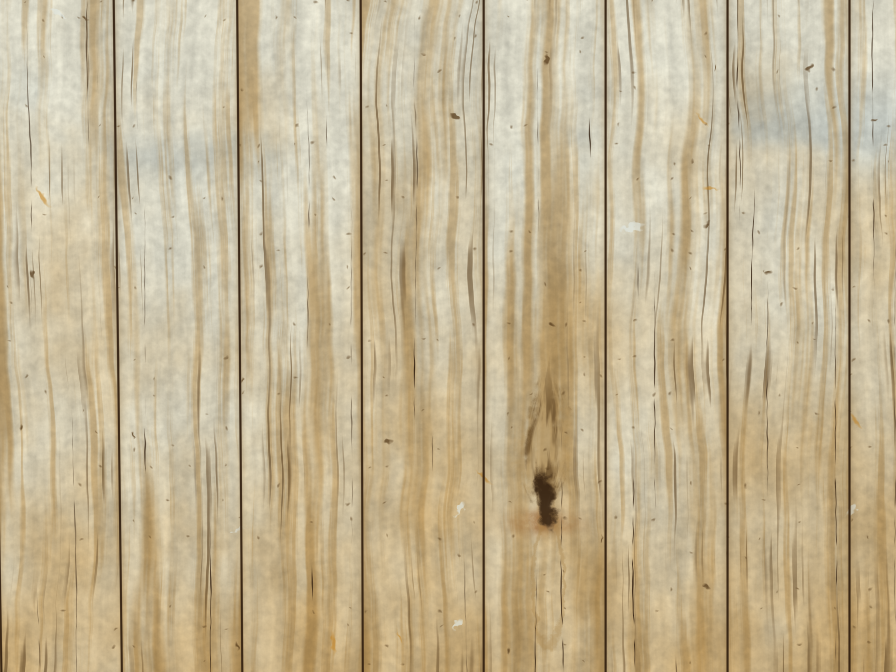
A Shadertoy shader for this texture:

```glsl
// Weathered pale pine boards standing side by side, with grain, cracks, flecks and one knot.
#define PITCH 0.1361
#define FIRST_SEAM -0.0046
#define SEAM_HALF 0.0012
#define LEAN 0.033
#define STREAKS 0.7
#define CRACKS 4
#define KNOT vec2(0.608, 0.195)

const vec3 PALE  = vec3(0.86, 0.85, 0.78);
const vec3 CREAM = vec3(0.81, 0.75, 0.62);
const vec3 TAN   = vec3(0.77, 0.66, 0.47);
const vec3 GOLD  = vec3(0.66, 0.52, 0.30);
const vec3 BROWN = vec3(0.34, 0.24, 0.12);
const vec3 DARK  = vec3(0.19, 0.12, 0.06);
const vec3 HAZE  = vec3(0.67, 0.71, 0.71);

float hash(vec2 p) {
    vec3 q = fract(p.xyx * 0.1031);
    q += dot(q, q.yzx + 33.33);
    return fract((q.x + q.y) * q.z);
}

float noise(vec2 p) {
    vec2 i = floor(p), f = fract(p);
    f = f * f * (3.0 - 2.0 * f);
    return mix(mix(hash(i), hash(i + vec2(1, 0)), f.x),
               mix(hash(i + vec2(0, 1)), hash(i + vec2(1, 1)), f.x), f.y);
}

float fbm(vec2 p) {
    float sum = 0.0, amp = 0.533;
    for (int i = 0; i < 4; i++) {
        sum += amp * noise(p);
        p = p * 2.03 + 17.3;
        amp *= 0.5;
    }
    return sum;
}

// Ragged elongated spots, at most one per grid cell
float flecks(vec2 p, float scale, float density, vec2 size, float seed, float px) {
    vec2 cell = floor(p * scale), key = cell + seed;
    vec2 q = fract(p * scale) - 0.35 - 0.3 * vec2(hash(key), hash(key + 31.0));
    float a = 6.283 * hash(key + 57.0);
    q = mat2(cos(a), sin(a), -sin(a), cos(a)) * q;
    q += (vec2(noise(p * 260.0), noise(p * 260.0 + 40.0)) - 0.5) * size.y * 1.6;
    float d = (length(q / size) - 0.4 - 0.6 * hash(key + 83.0)) * size.y;
    float soft = px * scale;
    return step(hash(key + 11.0), density) * (1.0 - smoothstep(-soft, soft, d));
}

// Thin broken splits along one board; x runs across it from 0 to PITCH
float cracks(float x, float y, float id, float px) {
    float mask = 0.0;
    for (int i = 0; i < CRACKS; i++) {
        vec2 key = vec2(id * 7.0 + 3.0, float(i) * 13.0 + 5.0);
        float reach = mix(0.02, 0.3, pow(hash(key + 2.0), 2.0));
        float along = (y - 0.75 * hash(key + 1.0)) / reach;
        float path = PITCH * mix(0.08, 0.92, hash(key));
        path += 0.005 * (noise(vec2(y * 9.0, key.y)) - 0.5) + 0.001 * (noise(vec2(y * 90.0, key.y)) - 0.5);
        float taper = max(1.0 - along * along, 0.0);
        float width = 0.0006 * taper * (0.4 + noise(vec2(y * 50.0, key.y)));
        float line = 1.0 - smoothstep(width - 0.7 * px, width + 0.7 * px, abs(x - path));
        line *= sqrt(taper) * smoothstep(0.15, 0.6, noise(vec2(y * 45.0, key.y + 7.0)));
        mask = max(mask, line * mix(0.45, 1.0, hash(key + 4.0)));
    }
    return mask;
}

// Smudged core, flame of grain above, rust stain and faint loop below
vec3 addKnot(vec3 color, vec2 q) {
    float rag = fbm(q * 110.0 + 60.0) - 0.5;
    float rise = q.y / 0.17;
    float spread = 0.048 * smoothstep(-0.25, 0.4, rise) * max(1.0 - rise, 0.0) + 0.002;
    float side = (q.x - 0.008 * rise + 0.006 * (noise(vec2(q.y * 30.0, 2.0)) - 0.5)) / spread;
    float plume = (1.0 - smoothstep(0.3, 1.1, abs(side) + rag)) * smoothstep(-0.15, 0.1, rise) * (1.0 - smoothstep(0.5, 1.0, rise));
    float feather = smoothstep(0.42, 0.72, fbm(vec2(side * 3.5 + 20.0, q.y * 18.0)));
    color = mix(color, GOLD, 0.45 * plume);
    color = mix(color, BROWN, 0.65 * plume * feather);
    float stain = exp(-pow(q.x / 0.032, 2.0) - pow((q.y + 0.028) / 0.012, 2.0));
    color = mix(color, vec3(0.55, 0.33, 0.13), stain * (0.6 + rag));
    float loop = abs(length((q + vec2(-0.004, 0.095)) / vec2(0.017, 0.075)) - 1.0 + rag * 0.4);
    color = mix(color, GOLD, 0.4 * (1.0 - smoothstep(0.03, 0.16, loop)));
    float core = length((q + vec2(0.08 * q.y, 0.004)) / vec2(0.013, 0.032)) + rag * 1.3;
    return mix(color, DARK, 0.85 * (1.0 - smoothstep(0.45, 1.1, core)));
}

void mainImage(out vec4 fragColor, in vec2 fragCoord) {
    float px = 1.0 / iResolution.x;
    vec2 p = fragCoord * px;
    float high = fragCoord.y / iResolution.y;

    // Boards, leaning slightly toward the left side
    float x = p.x + LEAN * (p.y - 0.375) * max(0.5 - p.x, 0.0);
    float board = (x - FIRST_SEAM) / PITCH;
    float id = floor(board) + 2.0;
    float across = fract(board) * PITCH;
    float seam = min(across, PITCH - across);

    // Base tone: bleached above, warmer below
    float bleach = 0.13 + 0.75 * high + 0.7 * (fbm(p * vec2(14.0, 8.0)) - 0.5) + 0.2 * (hash(vec2(id, 9.0)) - 0.5);
    vec3 color = mix(TAN, CREAM, smoothstep(0.0, 0.5, bleach));
    color = mix(color, PALE, smoothstep(0.32, 0.85, bleach));
    float haze = exp(-pow((high - 0.81) / 0.07, 2.0)) * smoothstep(0.4, 0.7, fbm(p * vec2(8.0, 11.0) + 4.0));
    color = mix(color, HAZE, 0.55 * haze);

    // Golden streaks, broad and narrow, bent around the knot
    vec2 q = p - KNOT;
    float bend = 0.008 * q.x / (abs(q.x) + 0.01) * exp(-60.0 * q.y * q.y - 25.0 * abs(q.x));
    float sway = 0.026 * (fbm(vec2(p.y * 5.0, id * 3.0)) - 0.5);
    vec2 grain = vec2(x - bend + sway, p.y);
    float streak = smoothstep(0.5, 0.76, fbm(grain * vec2(52.0, 2.6) + vec2(0.0, id * 19.0)));
    float vein = smoothstep(0.55, 0.8, fbm(grain * vec2(110.0, 4.0) + vec2(5.0, id * 23.0)));
    color = mix(color, GOLD, STREAKS * max(streak, 0.7 * vein) * (1.1 - 0.3 * high));

    // Fibres, grime and grit
    float fibre = 0.17 * fbm(grain * vec2(95.0, 6.0) + 3.0);
    vec2 tilted = mat2(0.8, 0.6, -0.6, 0.8) * p;
    float grime = 0.13 * fbm(p * 28.0) + 0.15 * fbm(tilted * 150.0);
    color *= 0.765 + fibre + grime;
    float hairline = smoothstep(0.72, 0.95, noise(grain * vec2(290.0, 9.0) + id)) * smoothstep(0.42, 0.68, noise(grain * vec2(26.0, 4.0) + 8.0));
    color = mix(color, BROWN, 0.55 * hairline);

    // Knot, splits and scattered marks
    color = addKnot(color, q);
    color = mix(color, DARK, cracks(across, p.y, id, px));
    color = mix(color, BROWN, 0.75 * flecks(p, 17.0, 0.08, vec2(0.09, 0.04), 5.0, px));
    color = mix(color, BROWN, 0.5 * flecks(p, 50.0, 0.14, vec2(0.1, 0.06), 71.0, px));
    color = mix(color, vec3(0.88, 0.9, 0.87), 0.7 * flecks(p, 9.0, 0.05, vec2(0.11, 0.04), 23.0, px));
    color = mix(color, vec3(0.76, 0.52, 0.16), 0.6 * flecks(p, 12.0, 0.05, vec2(0.13, 0.025), 47.0, px));

    // Seams with soft brown edges
    color = mix(color, GOLD * 0.8, 0.4 * exp(-seam / 0.004));
    color = mix(color, DARK, 0.92 * (1.0 - smoothstep(SEAM_HALF - 0.7 * px, SEAM_HALF + 0.7 * px, seam)));
    fragColor = vec4(clamp(color, 0.0, 1.0), 1.0);
}
```
